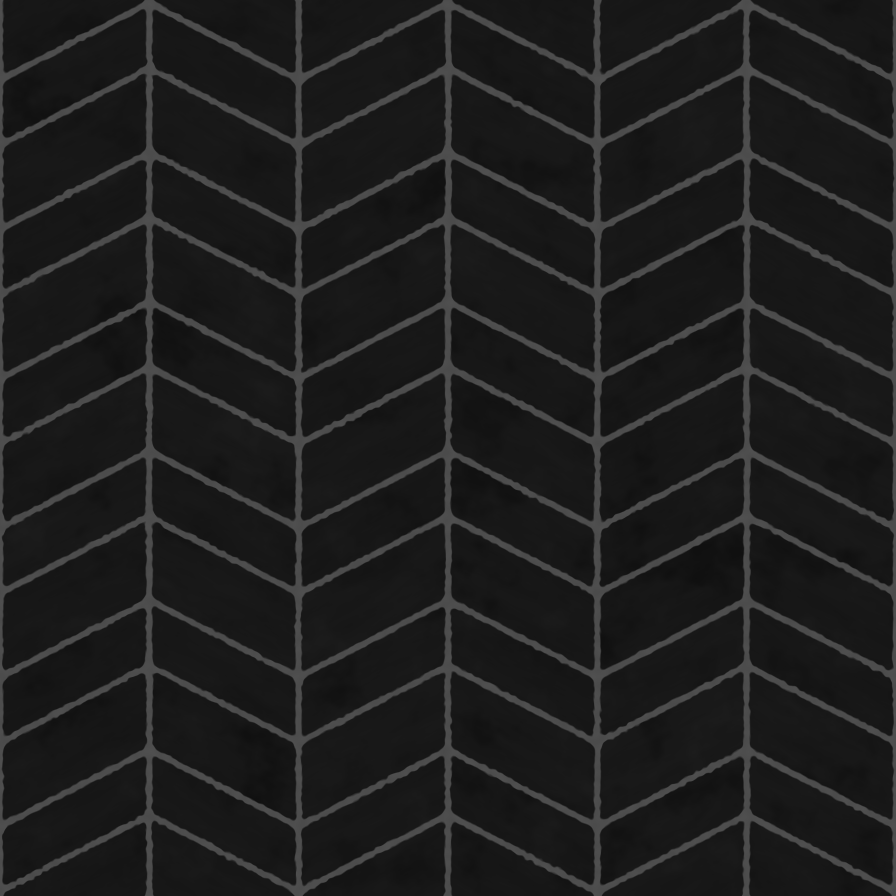
This pattern is drawn by a WebGL 1 fragment shader. Its source:

```glsl
precision highp float;
// Dark chevron tiles: six columns of slanted tiles, alternating tall and short,
// parted by thin grey joints. A zigzag shear straightens the rows, a rounded cell
// distance gives the joints, and wrapping gradient noise adds chips and mottling.

uniform vec2 u_resolution;

const float REPEATS = 6.0;        // columns, and tall + short pairs, per canvas
const float RISE = 0.516;         // height of a slanted joint across one column
const float TALL_SHARE = 0.5625;  // part of a pair taken by the tall tile
const float ROW_SHIFT = 0.0195;
const float JOINT_HALF = 0.0205;
const float CORNER = 0.056;       // rounding radius, measured from joint centre
const vec3 GROUT = vec3(0.302);
const vec3 GLAZE = vec3(0.091);

// Whole-number wrap that is safe against rounding at the period
vec2 wrap(vec2 cell, vec2 period) {
  return cell - period * floor((cell + 0.5) / period);
}

float hash(vec2 p) {
  return fract(sin(dot(p, vec2(127.1, 311.7))) * 43758.55);
}

float cornerSlope(vec2 cell, vec2 offset, vec2 f, vec2 period) {
  float angle = 6.2832 * hash(wrap(cell + offset, period));
  return dot(vec2(cos(angle), sin(angle)), f - offset);
}

// Gradient noise that repeats after period lattice cells
float gradientNoise(vec2 p, vec2 period) {
  vec2 cell = floor(p);
  vec2 f = p - cell;
  vec2 s = f * f * f * (f * (f * 6.0 - 15.0) + 10.0);
  float low = mix(cornerSlope(cell, vec2(0.0), f, period),
                  cornerSlope(cell, vec2(1.0, 0.0), f, period), s.x);
  float high = mix(cornerSlope(cell, vec2(0.0, 1.0), f, period),
                   cornerSlope(cell, vec2(1.0), f, period), s.x);
  return mix(low, high, s.y);
}

// Layered noise over the canvas; scale holds whole lattice cells per repeat
float layeredNoise(vec2 p, vec2 scale, vec2 shift) {
  float sum = 0.0;
  float weight = 1.0;
  for (int i = 0; i < 4; i++) {
    sum += weight * gradientNoise(p * scale + shift, REPEATS * scale);
    scale *= 2.0;
    shift += 7.0;
    weight *= 0.6;
  }
  return sum;
}

// Shear the zigzag rows until their joints are level
vec2 straighten(vec2 p) {
  float zigzag = abs(mod(p.x, 2.0) - 1.0);
  return vec2(p.x, p.y + RISE * zigzag + ROW_SHIFT);
}

// Distance to the nearest joint centre, with rounded tile corners
float jointDistance(vec2 q) {
  vec2 f = fract(q);
  float toSide = min(f.x, 1.0 - f.x);
  float toRow = min(min(f.y, 1.0 - f.y), abs(f.y - TALL_SHARE));
  toRow *= inversesqrt(1.0 + RISE * RISE);
  vec2 inset = CORNER - vec2(toSide, toRow);
  return CORNER - length(max(inset, 0.0)) - min(max(inset.x, inset.y), 0.0);
}

// Column and row number of a tile, wrapped over the canvas
vec2 tileId(vec2 q) {
  vec2 pair = wrap(floor(q), vec2(REPEATS));
  return vec2(pair.x, 2.0 * pair.y + step(TALL_SHARE, fract(q.y)));
}

// Small chips along the tile edges, stronger in some places
float edgeWear(vec2 p) {
  float strength = smoothstep(-0.3, 0.4, gradientNoise(p * 3.0, vec2(3.0 * REPEATS)));
  float chips = gradientNoise(p * 23.0, vec2(23.0 * REPEATS));
  float waves = gradientNoise(p * 9.0 + 4.0, vec2(9.0 * REPEATS));
  return chips * mix(0.006, 0.018, strength) + waves * 0.005;
}

// Nearly black glaze with cloudy dark stains and faint slanted streaks
vec3 glazeColour(vec2 p, vec2 q, vec2 id) {
  vec2 shift = floor(vec2(hash(id + 3.0), hash(id + 17.0)) * 40.0);
  float cloud = layeredNoise(p, vec2(2.0), shift);
  float streak = layeredNoise(q, vec2(2.0, 7.0), shift + 11.0);
  float stained = mix(0.35, 1.0, hash(id + 29.0));
  float stain = stained * smoothstep(0.05, 0.75, cloud);
  float tone = 0.007 * (hash(id) - 0.5) + 0.008 * streak;
  tone += 0.012 * smoothstep(0.2, 0.8, -cloud) - 0.026 * stain;
  return GLAZE + tone;
}

void main() {
  vec2 p = gl_FragCoord.xy / u_resolution * REPEATS;
  vec2 q = straighten(p);
  float pixel = REPEATS / min(u_resolution.x, u_resolution.y);

  // Joint mask with a soft, worn border
  float d = jointDistance(q) + edgeWear(p);
  float soft = max(0.75 * pixel, 0.007);
  float joint = 1.0 - smoothstep(JOINT_HALF - soft, JOINT_HALF + soft, d);

  // Slightly uneven grout over the tiles
  vec3 grout = GROUT + 0.02 * gradientNoise(p * 16.0, vec2(16.0 * REPEATS));
  vec3 colour = mix(glazeColour(p, q, tileId(q)), grout, joint);
  gl_FragColor = vec4(colour, 1.0);
}
```
